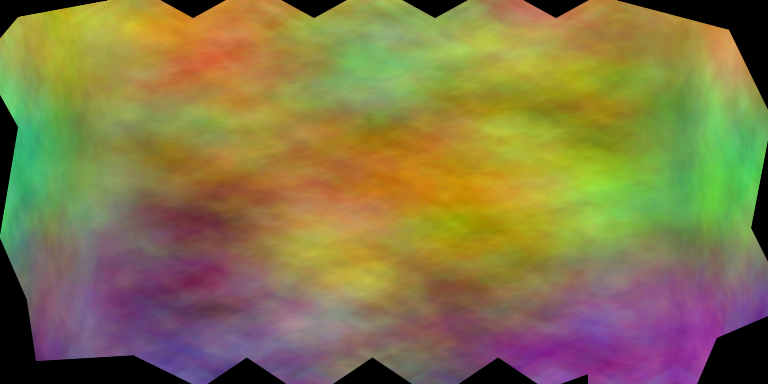
A Shadertoy shader for this background:

```glsl
// A cloudy rainbow haze inside a ragged black frame.
// Broad colour washes are blended by Gaussian weight, then streaked with
// per-channel layered noise; the frame is a union of wedges and notches.

const vec2  WASH_RADIUS   = vec2(0.23, 0.12);
const float BASE_WEIGHT   = 0.16;
const float WARP_AMOUNT   = 0.035;
const float GRAIN_GAIN    = 0.80;
const float GRAIN_CHROMA  = 0.70;
const float GRAIN_FALLOFF = 0.62;
const int   OCTAVES       = 6;
const vec2  STREAK_SCALE  = vec2(2.6, 6.5);
const float FAN_GAIN      = 0.09;
const float TOP_PERIOD    = 0.315;
const float TOP_START     = 0.503;
const float BOTTOM_PERIOD = 0.327;
const float BOTTOM_START  = 0.643;

const vec3 PURPLE = vec3(0.48, 0.34, 0.53);
const vec3 OLIVE  = vec3(0.58, 0.56, 0.28);
const vec3 ORANGE = vec3(0.78, 0.60, 0.19);
const vec3 GREEN  = vec3(0.32, 0.77, 0.39);

const int WASHES = 14;
const vec2 WASH_POS[WASHES] = vec2[](
    vec2(0.60, 0.76), vec2(0.80, 0.63), vec2(1.06, 0.81), vec2(1.62, 0.94),
    vec2(1.12, 0.54), vec2(1.48, 0.54), vec2(1.45, 0.75), vec2(0.45, 0.54),
    vec2(0.70, 0.50), vec2(0.42, 0.27), vec2(0.76, 0.36), vec2(1.25, 0.37),
    vec2(1.03, 0.24), vec2(1.70, 0.17));
const vec3 WASH_TINT[WASHES] = vec3[](
    vec3(0.82, 0.62, 0.14), vec3(0.68, 0.32, 0.16), vec3(0.47, 0.60, 0.36),
    vec3(0.83, 0.57, 0.18), vec3(0.90, 0.93, 0.03), vec3(0.57, 0.69, 0.13),
    vec3(0.48, 0.68, 0.28), vec3(0.40, 0.39, 0.25), vec3(0.49, 0.58, 0.17),
    vec3(0.38, 0.20, 0.45), vec3(0.62, 0.39, 0.36), vec3(0.75, 0.67, 0.15),
    vec3(0.43, 0.50, 0.36), vec3(0.52, 0.24, 0.60));

vec3 hash3(vec2 p) {
    vec3 q = fract(p.xyx * vec3(0.1031, 0.1030, 0.0973));
    q += dot(q, q.yxz + 33.33);
    return fract((q.xxy + q.yzz) * q.zyx);
}

// Three independent channels of smooth value noise
vec3 noise3(vec2 p) {
    vec2 cell = floor(p), f = fract(p);
    f = f * f * (3.0 - 2.0 * f);
    return mix(mix(hash3(cell), hash3(cell + vec2(1, 0)), f.x),
               mix(hash3(cell + vec2(0, 1)), hash3(cell + vec2(1, 1)), f.x), f.y);
}

// Streaky octaves, each tilted a little, centred on zero
vec3 streaks(vec2 p, vec2 scale) {
    vec3 sum = vec3(0.0);
    float amp = 1.0, total = 0.0;
    for (int i = 0; i < OCTAVES; i++) {
        float a = 0.3 * sin(float(i) * 2.4 + 0.6);
        vec2 q = mat2(cos(a), sin(a), -sin(a), cos(a)) * p;
        sum += amp * (noise3(q * scale + float(i) * 17.3 + 40.0) - 0.5);
        total += amp;
        amp *= GRAIN_FALLOFF;
        scale *= 1.9;
    }
    return sum / total;
}

// Layered sines bend the broad washes
vec2 warp(vec2 p) {
    return sin(p.yx * vec2(9.0, 6.0) + vec2(0.4, 2.1))
         + 0.5 * sin(p.yx * vec2(23.0, 14.0) + p.xy * 7.0);
}

vec3 washes(vec2 p, float side) {
    vec3 base = mix(PURPLE, OLIVE, smoothstep(0.12, 0.50, p.y));
    base = mix(base, ORANGE, smoothstep(0.55, 0.90, p.y));
    vec3 sum = base * BASE_WEIGHT;
    float total = BASE_WEIGHT;
    for (int i = 0; i < WASHES; i++) {
        vec2 d = (p - WASH_POS[i]) / WASH_RADIUS;
        float w = exp(-0.5 * dot(d, d));
        sum += w * WASH_TINT[i];
        total += w;
    }
    float band = (p.y - 0.60) / 0.24;
    vec3 green = mix(vec3(0.27, 0.52, 0.48), GREEN, smoothstep(0.25, 0.60, p.y));
    return mix(sum / total, green, side * exp(-band * band));
}

// Positive inside the ragged outline
float outline(vec2 p) {
    float x = p.x, y = p.y;
    float left = max(max((y - 0.90) * 0.84, 0.047 + (y - 0.956) * 5.43),
        max(min((0.753 - y) * 0.56, 0.008 + (y - 0.435) * 0.167),
            min(0.008 + (0.362 - y) * 0.434, 0.07 + (0.219 - y) * 0.148)));
    float right = max(max((y - 0.714) * 0.488, 0.10 + (y - 0.922) * 3.8),
        max(min((0.635 - y) * 0.192, (y - 0.318) * 0.5),
            min((0.177 - y) * 2.33, 0.133 + (0.12 - y) * 0.43)));
    float bottom = max(min(0.054 + 0.06 * x, (0.5 - x) * 0.49),
                       min((x - 1.46) * 0.36, (1.531 - x) * 50.0));
    float top = 0.0;
    for (int i = 0; i < 4; i++) {
        float k = float(i);
        top = max(top, 0.047 - 0.55 * abs(x - TOP_START - k * TOP_PERIOD));
        if (i < 3) bottom = max(bottom, 0.069 - 0.67 * abs(x - BOTTOM_START - k * BOTTOM_PERIOD));
    }
    return min(min(x - max(left, 0.0), 2.0 - x - max(right, 0.0)),
               min(y - max(bottom, 0.0), 1.0 - y - top));
}

void mainImage(out vec4 fragColor, in vec2 fragCoord) {
    vec2 p = vec2(2.0, 1.0) * fragCoord / iResolution.xy;
    float side = smoothstep(0.50, 0.02, min(p.x, 2.0 - p.x));

    // Streaks run level in the middle and turn upright at the sides
    vec3 grain = mix(streaks(p, STREAK_SCALE), streaks(p + 5.0, STREAK_SCALE.yx), side);
    grain = mix(vec3(grain.g), grain, GRAIN_CHROMA);
    vec3 color = washes(p + WARP_AMOUNT * warp(p), side) + GRAIN_GAIN * grain;

    // Faint chevrons fan out beside the notches
    float fold = abs(fract((p.x - TOP_START) / TOP_PERIOD + 0.5) - 0.5) * TOP_PERIOD;
    float rim = smoothstep(0.12, 0.0, min(p.y, 1.0 - p.y));
    float slant = 0.6 * fold * sign(0.5 - p.y) + p.y;
    color += FAN_GAIN * rim * (noise3(vec2(slant * 70.0, 3.0)) - 0.5);

    float inside = outline(p);
    float cover = smoothstep(-0.5, 0.5, inside / max(fwidth(inside), 1e-5));
    fragColor = vec4(clamp(color, 0.0, 1.0) * cover, 1.0);
}
```
